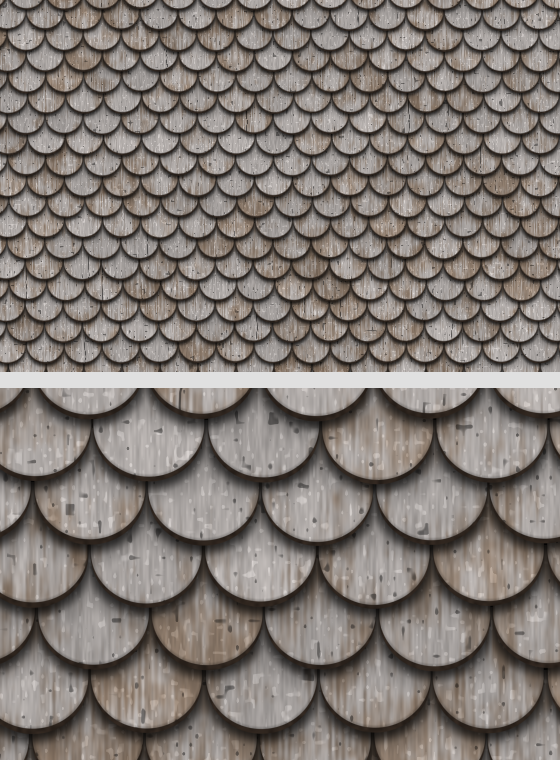
Top: the whole. Bottom: its middle third, enlarged.
Reproduce this texture procedurally as a WebGL 1 fragment shader.

```glsl
precision highp float;
// Weathered wooden fish-scale shingles in half-offset rows, about 14.7 across and 18 down.
// Rows are painted from low to high: each one shades the row beneath it, then
// covers it with a dark lower lip and a grained, greyed wooden face.

uniform vec2 u_resolution;

const float ROW_HEIGHT = 0.548; // in shingle widths
const float RADIUS = 0.487;

float hash(vec2 p) {
  p = fract(p * vec2(0.1031, 0.1137));
  p += dot(p, p.yx + 33.33);
  return fract((p.x + p.y) * p.x * 17.31);
}

float noise(vec2 p) {
  vec2 i = floor(p), f = fract(p);
  f = f * f * (3.0 - 2.0 * f);
  return mix(mix(hash(i), hash(i + vec2(1.0, 0.0)), f.x),
             mix(hash(i + vec2(0.0, 1.0)), hash(i + vec2(1.0, 1.0)), f.x), f.y);
}

float fbm(vec2 p) {
  return 0.55 * noise(p) + 0.3 * noise(p * 2.1 + 7.3) + 0.15 * noise(p * 4.3 + 19.1);
}

// Straight-sided board with a round lower end
float shingleDistance(vec2 q) {
  q.y = min(q.y * 1.06, 0.0);
  return length(q) - RADIUS;
}

vec3 woodColor(vec2 q, vec2 id, vec2 p) {
  float seed = hash(id + 41.7);
  vec2 local = q + 60.0 * vec2(seed, hash(id + 87.1)) + 5.0;
  float streak = noise(local * vec2(34.0, 2.5));
  float fiber = noise(local * vec2(62.0, 9.0));
  float blotch = fbm(local * vec2(5.0, 3.5));
  float region = noise(p * 0.45 + 3.0);

  // Brown wood turns silver where it is most exposed
  vec3 brown = mix(vec3(0.50, 0.425, 0.36), vec3(0.57, 0.50, 0.44), hash(id + 12.9));
  vec3 silver = vec3(0.675, 0.655, 0.645);
  float exposure = 1.0 - smoothstep(0.1, 0.6, length(q * vec2(1.0, 0.8) + vec2(0.0, 0.08)));
  float weather = 0.45 * exposure + 0.9 * (blotch - 0.5) + 0.45 * (streak - 0.5)
                + 0.55 * (seed - 0.5) + 0.3 * (region - 0.5) + 0.25;
  vec3 color = mix(brown, silver, smoothstep(0.0, 0.8, weather));

  // Grain, pale flecks, dark pits and an occasional crack
  color *= 0.87 + 0.13 * streak + 0.13 * fiber;
  color += 0.10 * smoothstep(0.73, 0.9, noise(local * vec2(28.0, 18.0)));
  color *= 1.0 - 0.4 * smoothstep(0.86, 0.96, noise(local * vec2(17.0, 13.0) + 31.0));
  float crackX = q.x - 0.5 * (seed - 0.5) - 0.04 * noise(local * vec2(1.0, 9.0));
  float crack = 1.0 - smoothstep(0.003, 0.016, abs(crackX));
  color *= 1.0 - 0.5 * crack * step(0.93, hash(id + 5.3));
  return color * (0.93 + 0.12 * hash(id + 23.6));
}

void main() {
  float widthsPerHeight = 9.79;
  vec2 p = gl_FragCoord.xy / u_resolution.y * widthsPerHeight;
  float aa = 0.8 * widthsPerHeight / u_resolution.y;
  float baseRow = floor(p.y / ROW_HEIGHT - 0.4);
  vec3 color = vec3(0.13, 0.105, 0.09);

  for (int i = -1; i <= 1; i++) {
    // Nearest shingle of this row, slightly misplaced
    float row = baseRow + float(i);
    float shift = 0.195 + 0.5 * mod(row, 2.0) + 0.07 * (hash(vec2(row + 50.0, 9.0)) - 0.5);
    vec2 id = vec2(floor(p.x - shift + 0.5), row) + 50.0;
    vec2 jitter = (vec2(hash(id), hash(id + 63.4)) - 0.5) * vec2(0.012, 0.035);
    vec2 center = vec2(id.x - 50.0 + shift, (row + 0.4) * ROW_HEIGHT + RADIUS / 1.06);
    vec2 q = p - center - jitter;

    // Soft shade under the overhang
    float outer = shingleDistance(q);
    float shade = shingleDistance(q + vec2(0.0, 0.035));
    color *= mix(0.36, 1.0, smoothstep(-0.04, 0.10, shade));
    color *= mix(0.74, 1.0, smoothstep(0.0, 0.28, outer));

    // Dark end grain, then the lit face above it
    float lipHeight = 0.034 + 0.014 * hash(id + 71.2);
    float face = shingleDistance(q - vec2(0.0, lipHeight));
    vec3 lip = vec3(0.17, 0.135, 0.11) * (0.8 + 0.4 * noise(p * 24.0));
    vec3 wood = woodColor(q, id, p);
    wood *= mix(0.80, 1.0, smoothstep(0.0, 0.035, -face));
    color = mix(color, lip, 1.0 - smoothstep(-aa, aa, outer));
    color = mix(color, wood, 1.0 - smoothstep(-aa, aa, face));
  }
  gl_FragColor = vec4(color, 1.0);
}
```
